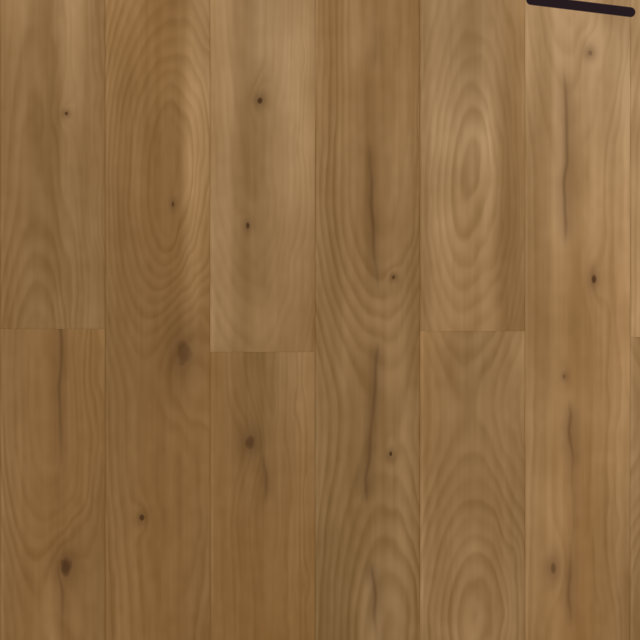
Reproduce this texture procedurally as a WebGL 2 fragment shader.

```glsl
#version 300 es
precision highp float;

uniform vec2 u_resolution;
out vec4 fragColor;

// Palette
const vec3 WOOD_DARK = vec3(0.49, 0.36, 0.21);
const vec3 WOOD_LIGHT = vec3(0.68, 0.54, 0.38);
const vec3 KNOT_COLOR = vec3(0.25, 0.16, 0.09);
const vec3 ROD_COLOR = vec3(0.15, 0.11, 0.12);
const vec3 WARM_TINT = vec3(0.03, 0.0, -0.02);

// Board layout, in canvas heights
const float PLANK_WIDTH = 0.164;
const float BOARD_LENGTH = 1.2;
const float JOINT_HEIGHT = 0.47;
const float JOINT_JITTER = 0.07;
const float SEAM_WIDTH = 0.0014;

// Grain, knots and tone
const float RING_SPACING = 0.0085;
const float RING_CONTRAST = 0.46;
const float KNOT_CELL = 0.25;
const float KNOT_CHANCE = 0.6;
const float KNOT_MIN = 0.003;
const float KNOT_MAX = 0.017;
const float CRACK_CHANCE = 0.3;
const float BASE_TONE = 0.43;
const float BOARD_VARIATION = 0.32;
const float LIGHT_SLOPE = 0.4;
const float TONE_SKEW = 0.75;

// Dark rod lying across the upper right corner
const vec2 ROD_START = vec2(0.83, 1.0);
const vec2 ROD_END = vec2(0.985, 0.981);
const float ROD_RADIUS = 0.0075;

float hash(vec2 p) {
    vec3 q = fract(p.xyx * 0.1031);
    q += dot(q, q.yzx + 33.33);
    return fract((q.x + q.y) * q.z);
}

float noise(vec2 p) {
    vec2 cell = floor(p);
    vec2 f = fract(p);
    f = f * f * (3.0 - 2.0 * f);
    float low = mix(hash(cell), hash(cell + vec2(1, 0)), f.x);
    float high = mix(hash(cell + vec2(0, 1)), hash(cell + vec2(1, 1)), f.x);
    return mix(low, high, f.y);
}

// Noise centred on zero
float wave(vec2 p) {
    return noise(p) - 0.5;
}

// Returns knot darkness in x and the bulge it forces on the rings in y
vec2 knots(vec2 p, float column) {
    vec2 result = vec2(0.0);
    for (int i = -1; i <= 1; i++) {
        vec2 id = vec2(column * 7.0 + 40.0, floor(p.y / KNOT_CELL) + float(i) + 20.0);
        if (hash(id) > KNOT_CHANCE) continue;
        float size = mix(KNOT_MIN, KNOT_MAX, pow(hash(id + 51.0), 2.0));
        vec2 centre = vec2((hash(id + 13.0) - 0.5) * 0.5 * PLANK_WIDTH,
                           (id.y - 20.0 + mix(0.15, 0.85, hash(id + 29.0))) * KNOT_CELL);
        vec2 offset = p - centre;
        offset.y *= mix(0.45, 1.0, hash(id + 83.0));
        float d = length(offset) / size;
        float rough = d * (1.0 + 0.4 * wave(p * 130.0));
        float core = (1.0 - smoothstep(0.3, 1.3, rough)) * mix(0.45, 0.9, hash(id + 67.0));
        result.x = max(result.x, max(core, 0.3 * exp(-d * d / 4.0)));
        offset.y *= 0.7;
        result.y += 2.4 * size * exp(-dot(offset, offset) / (size * size * 11.0));
    }
    return result;
}

// Growth rings of a trunk cut lengthwise: arches amid straight lines
float rings(vec2 p, float seed, float bulge) {
    float pith = (hash(vec2(seed, 5.0)) - 0.5) * 0.06 + 0.025 * wave(vec2(seed, p.y * 2.0));
    float depth = 0.008 + 0.11 * noise(vec2(seed, p.y * 2.8 + seed));
    float bend = 0.014 * wave(vec2(p.x * 20.0 + seed, p.y * 5.0))
               + 0.007 * wave(vec2(p.x * 60.0, p.y * 22.0 + seed));
    float radius = length(vec2(p.x - pith + bend, depth)) + bulge + 0.4 * bend;
    float index = radius / RING_SPACING;
    float t = fract(index);
    float line = smoothstep(0.1, 0.7, t) * (1.0 - smoothstep(0.7, 1.0, t));
    return line * mix(0.2, 1.0, hash(vec2(floor(index), seed)));
}

// Dark mineral streak wandering along the board
float crack(vec2 p, float seed) {
    float path = (hash(vec2(seed, 8.0)) - 0.5) * 0.07
               + 0.025 * wave(vec2(p.y * 4.0, seed)) + 0.006 * wave(vec2(p.y * 28.0, seed));
    float d = abs(p.x - path);
    float shown = smoothstep(0.45, 0.9, noise(vec2(p.y * 12.0 + seed, seed)));
    float present = step(hash(vec2(seed, 17.0)), CRACK_CHANCE);
    return present * shown * (0.2 * exp(-d * d / 0.000008) + 0.2 * exp(-d * d / 0.00015));
}

float segmentDistance(vec2 p, vec2 a, vec2 b) {
    float h = clamp(dot(p - a, b - a) / dot(b - a, b - a), 0.0, 1.0);
    return length(p - mix(a, b, h));
}

void main() {
    vec2 uv = gl_FragCoord.xy / u_resolution.y;
    float pixel = 1.0 / u_resolution.y;

    // Board under this point
    float column = floor(uv.x / PLANK_WIDTH);
    vec2 p = vec2(uv.x - (column + 0.5) * PLANK_WIDTH, uv.y);
    float joint = JOINT_HEIGHT + mod(column, 2.0) * 0.5 * BOARD_LENGTH
                + (hash(vec2(column, 3.0)) - 0.5) * JOINT_JITTER;
    float along = (uv.y - joint) / BOARD_LENGTH;
    float seed = column * 11.0 + floor(along) * 5.0 + 37.0;

    // Broad tone, streaks and blotches, skewed towards the light side
    float shift = LIGHT_SLOPE * (0.8 * uv.x + 1.2 * uv.y - 1.0);
    shift += BOARD_VARIATION * (hash(vec2(seed, 1.0)) - 0.5);
    shift += 0.5 * wave(vec2(p.x * 36.0 + seed, p.y * 1.4));
    shift += 0.42 * wave(vec2(p.x * 14.0 + seed, p.y * 4.0));
    shift += 0.25 * wave(vec2(p.x * 24.0, p.y * 14.0 + seed));
    float tone = BASE_TONE + shift + TONE_SKEW * shift * shift;

    // Fibres and mottling
    tone += 0.15 * wave(vec2(p.x * 115.0 + seed, p.y * 4.0));
    tone += 0.09 * wave(vec2(p.x * 240.0 + seed, p.y * 12.0));
    tone += 0.09 * wave(vec2(p.x * 90.0 + seed, p.y * 60.0));

    // Grain bent around knots
    vec2 knot = knots(p, column);
    float figure = mix(0.35, 1.0, hash(vec2(seed, 2.0)))
                 * mix(0.4, 1.0, noise(vec2(p.x * 14.0 + seed, p.y * 4.0)));
    tone -= RING_CONTRAST * figure * rings(p, seed, knot.y);

    // Seams with a faint lit edge
    float side = 0.5 * PLANK_WIDTH - abs(p.x);
    float end = (0.5 - abs(fract(along) - 0.5)) * BOARD_LENGTH;
    float seam = 1.0 - smoothstep(0.0, SEAM_WIDTH + pixel, side);
    float butt = 1.0 - smoothstep(0.0, SEAM_WIDTH + pixel, end);
    float lit = step(p.x, 0.0) * exp(-pow((side - 0.004) / 0.0018, 2.0));
    tone += 0.1 * lit - 0.18 * seam - 0.08 * butt;

    vec3 color = mix(WOOD_DARK, WOOD_LIGHT, clamp(tone, -0.15, 1.2));
    color += WARM_TINT * wave(vec2(p.x * 9.0 + seed, p.y * 2.0 + 60.0));
    color = mix(color, KNOT_COLOR, max(knot.x, crack(p, seed)));

    // Rod over the boards
    float rod = segmentDistance(uv, ROD_START, ROD_END) - ROD_RADIUS;
    color = mix(ROD_COLOR, color, smoothstep(-pixel, pixel, rod));
    fragColor = vec4(color, 1.0);
}
```
